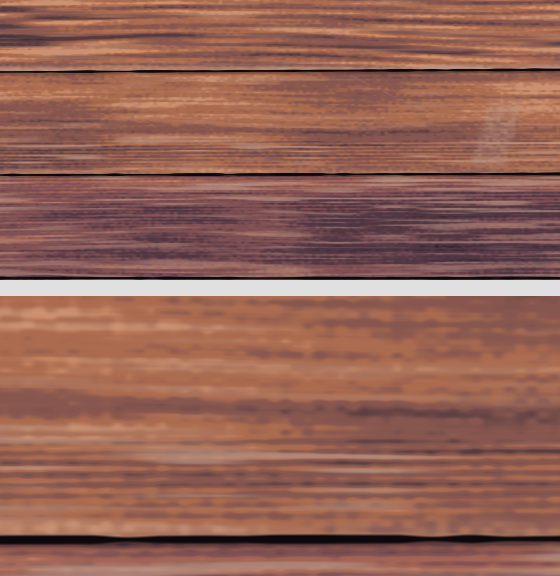
Top: the whole. Bottom: its middle third, enlarged.
A WebGL 2 fragment shader for this texture:

```glsl
#version 300 es
precision highp float;
// Three weathered horizontal planks with dark seams between them.
// Stretched noise gives the fibres, warped sine waves give the growth rings,
// and one wood tone per point is turned into colour by a ramp.
uniform vec2 u_resolution;
out vec4 outColor;

const float PITCH = 0.37;
const float FIRST_SEAM = 0.007;
const vec3 BLACK = vec3(0.07, 0.05, 0.07);
const vec3 DARK = vec3(0.33, 0.23, 0.25);
const vec3 BROWN = vec3(0.53, 0.34, 0.31);
const vec3 WARM = vec3(0.67, 0.42, 0.31);
const vec3 LIGHT = vec3(0.83, 0.57, 0.42);
const vec3 PALE = vec3(0.70, 0.57, 0.52);

float hash(vec2 p) {
  vec3 h = fract(vec3(p.xyx) * 0.1031);
  h += dot(h, h.yzx + 33.33);
  return fract((h.x + h.y) * h.z);
}

float noise(vec2 p) {
  vec2 i = floor(p), f = fract(p);
  f = f * f * (3.0 - 2.0 * f);
  return mix(mix(hash(i), hash(i + vec2(1, 0)), f.x),
             mix(hash(i + vec2(0, 1)), hash(i + vec2(1, 1)), f.x), f.y);
}

// Sum of octaves, stretched by scale
float fbm(vec2 p, vec2 scale) {
  float sum = 0.0, gain = 0.53;
  p *= scale;
  for (int i = 0; i < 4; i++) {
    sum += gain * noise(p);
    p = p * 2.03 + 17.1;
    gain *= 0.5;
  }
  return sum;
}

float rings(float v, float count) {
  return 0.5 + 0.5 * sin(6.2832 * v * count);
}

// Soft band between two heights
float band(float v, float low, float high, float soft) {
  return smoothstep(low - soft, low + soft, v) * (1.0 - smoothstep(high - soft, high + soft, v));
}

float segment(vec2 p, vec2 a, vec2 b) {
  vec2 ab = b - a;
  return length(p - a - ab * clamp(dot(p - a, ab) / dot(ab, ab), 0.0, 1.0));
}

vec3 woodRamp(float tone) {
  vec3 c = mix(BLACK, DARK, smoothstep(-0.25, 0.12, tone));
  c = mix(c, BROWN, smoothstep(0.14, 0.42, tone));
  c = mix(c, WARM, smoothstep(0.44, 0.64, tone));
  return mix(c, LIGHT, smoothstep(0.66, 0.9, tone));
}

void main() {
  vec2 p = gl_FragCoord.xy / u_resolution.y;

  // Plank number and height within it; the seams tilt slightly
  float row = (p.y - FIRST_SEAM) / (PITCH + 0.002 * (p.x - 1.0));
  float id = floor(row), v = row - id;
  float top = step(1.5, id), middle = step(0.5, id) - top, bottom = 1.0 - top - middle;
  vec2 g = vec2(p.x, p.y + 0.012 * (noise(vec2(p.x * 1.6, id * 9.0 + v * 2.0)) - 0.5));
  g += id * vec2(13.7, 5.3);

  // Fibres, blotches and speckle shared by all planks
  float fibre = fbm(g, vec2(1.6, 42.0));
  float fine = noise(g * vec2(5.0, 125.0));
  float speckle = noise(g * vec2(75.0, 128.0));
  float blotch = fbm(g, vec2(1.8, 6.0));
  float tone = 0.60 * top + 0.58 * middle + 0.35 * bottom;
  tone += 0.62 * (fibre - 0.5) + 0.20 * (fine - 0.5) + 0.16 * (speckle - 0.5);
  tone += 0.42 * (blotch - 0.5);

  // Broad rings on the top plank, bending down to the right
  float bend = 0.10 * smoothstep(0.9, 2.0, p.x) * (1.0 - v);
  float wave = v + bend + 0.07 * (fbm(g, vec2(1.3, 5.0)) - 0.5);
  float broad = rings(wave + 0.012 * noise(g * vec2(4.0, 50.0)), 11.0);
  tone += top * 0.30 * (broad - 0.5);
  float stain = smoothstep(0.7, 1.9, p.x) * band(v, 0.08, 0.42, 0.1)
              + (1.0 - smoothstep(0.1, 0.9, p.x)) * band(v, 0.12, 0.8, 0.1);
  float streak = smoothstep(0.48, 0.68, noise(vec2(g.x * 1.8, wave * 15.0)));
  tone -= top * 0.55 * stain * streak * (0.5 + 0.5 * speckle);

  // Close rings on the lower planks
  float close = rings(v + 0.02 * noise(vec2(g.x * 1.5, v * 3.0)), 31.0);
  float ridged = middle * band(v, 0.10, 0.34, 0.06) + bottom * (0.3 + 0.5 * smoothstep(0.4, 0.9, v));
  tone += 0.22 * ridged * (close - 0.5);

  // Shade: dark right side below, grey lower left in the middle
  tone -= bottom * 0.20 * smoothstep(0.9, 1.3, p.x + 0.4 * (blotch - 0.5)) * band(v, 0.1, 0.8, 0.2);
  tone += bottom * 0.10 * smoothstep(0.65, 0.95, v);
  tone -= middle * 0.22 * (1.0 - smoothstep(0.0, 0.7, p.x)) * (1.0 - smoothstep(0.1, 0.4, v));
  vec3 color = woodRamp(tone);
  color = mix(color, color * vec3(0.95, 0.93, 1.06), bottom);

  // Wear: pale fibres, a rubbed patch, a scratch and bleached edges
  float worn = smoothstep(0.56, 0.82, fine * 0.6 + fibre * 0.5) * (0.25 + 0.5 * ridged);
  float lean = p.x - 1.77 - 0.3 * (p.y - 0.51);
  float patchMask = middle * band(lean, -0.06, 0.06, 0.025) * band(v, 0.1, 0.68, 0.1);
  float scratch = 1.0 - smoothstep(0.001, 0.005, segment(p, vec2(1.25, 0.73), vec2(1.57, 0.58)));
  worn += 0.35 * patchMask * (0.5 + speckle) + 0.3 * scratch * speckle;
  float edge = 1.0 - smoothstep(0.02, 0.075, v + 0.04 * (fibre - 0.5));
  worn += edge * (0.75 * top + 0.25 * middle) * (0.5 + 0.5 * speckle);
  color = mix(color, PALE, clamp(worn, 0.0, 0.85));

  // Seams with rough lips and a soft shadow under each
  float gap = min(v, 1.0 - v) * PITCH;
  float rough = 0.003 * (noise(vec2(p.x * 22.0, id + step(0.5, v))) - 0.5);
  color *= 1.0 - 0.35 * smoothstep(0.95, 1.0, v);
  color = mix(BLACK * 0.7, color, smoothstep(0.002, 0.006, gap + rough));
  outColor = vec4(color, 1.0);
}
```
